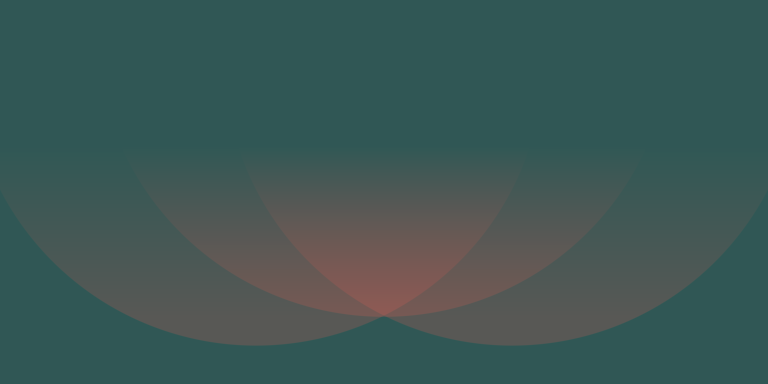
Give the GLSL for this background, as a Shadertoy shader.

```glsl
// Three large translucent coral discs overlap on a flat teal ground.
// Each disc fades in downwards from mid-height, so only its lower bowl shows;
// the layers are alpha-blended, which makes the shared centre glow.

const vec3 TEAL = vec3(0.188, 0.343, 0.334);
const vec3 CORAL = vec3(0.900, 0.360, 0.325);

const float DISC_RADIUS = 0.75;
const float DISC_SPACING = 1.0 / 3.0;
const float MIDDLE_HEIGHT = 0.925;   // centre of the middle disc
const float SIDE_DROP = 0.075;       // how much lower the side discs sit
const float FADE_TOP = 0.62;         // fully clear from here up
const float FADE_BOTTOM = 0.175;     // strongest from here down
const float MAX_OPACITY = 0.22;

// Signed distance to a disc, negative inside
float discDistance(vec2 p, vec2 center, float radius) {
    return length(p - center) - radius;
}

// Antialiased coverage of a shape from its signed distance
float coverage(float dist, float pixel) {
    return 1.0 - smoothstep(-0.75 * pixel, 0.75 * pixel, dist);
}

// Opacity rising linearly from the top to the bottom of the fade
float fadeDown(float y, float top, float bottom) {
    return clamp((top - y) / (top - bottom), 0.0, 1.0);
}

void mainImage(out vec4 fragColor, in vec2 fragCoord) {
    // Canvas height is one unit; x is measured from the centre
    float pixel = 1.0 / iResolution.y;
    vec2 p = vec2(fragCoord.x - 0.5 * iResolution.x, fragCoord.y) * pixel;

    float opacity = MAX_OPACITY * fadeDown(p.y, FADE_TOP, FADE_BOTTOM);
    vec3 color = TEAL;

    // Left, middle and right discs
    for (int i = -1; i <= 1; i++) {
        float side = float(i);
        vec2 center = vec2(side * DISC_SPACING, MIDDLE_HEIGHT - SIDE_DROP * abs(side));
        float mask = coverage(discDistance(p, center, DISC_RADIUS), pixel);
        color = mix(color, CORAL, opacity * mask);
    }

    fragColor = vec4(color, 1.0);
}
```
